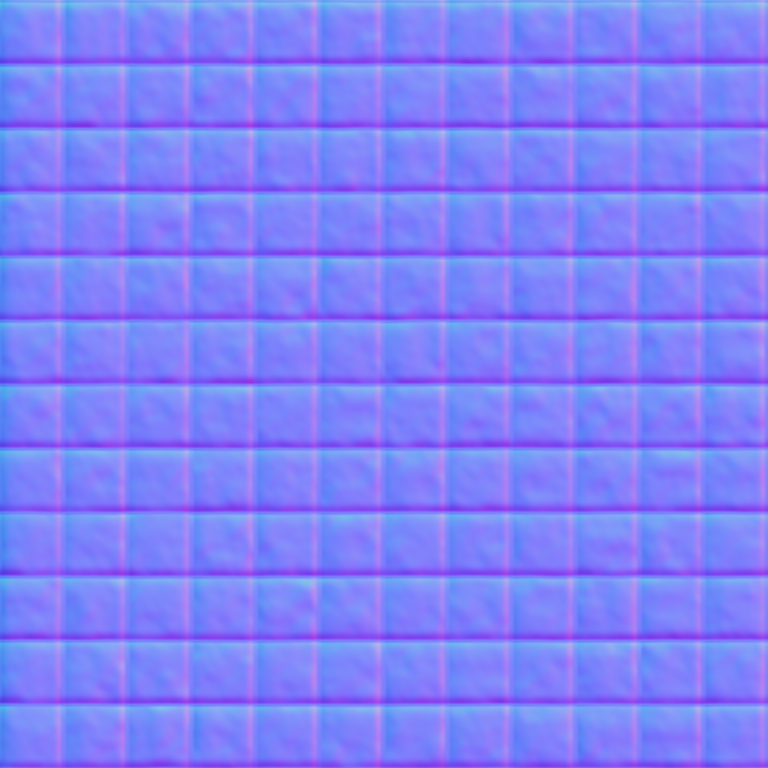
This texture map is drawn by a Shadertoy shader. Its source:

```glsl
#define TILES 12.0
#define SEAM_WIDTH vec2(0.07, 0.05)
#define SEAM_SHIFT vec2(0.008, 0.018)
#define TOP_SLOPE 0.44
#define BOTTOM_SLOPE 0.42
#define LEFT_SLOPE 0.33
#define RIGHT_SLOPE 0.30
#define BUMP_SCALE 3.4
#define BUMP_SLOPE 0.10
#define WOBBLE 0.012
#define FLATNESS 0.97

float hash(vec2 p) {
    vec3 q = fract(p.xyx * vec3(0.1031, 0.1030, 0.0973));
    q += dot(q, q.yzx + 33.33);
    return fract((q.x + q.y) * q.z);
}

float noise(vec2 p) {
    vec2 i = floor(p), f = fract(p);
    f = f * f * f * (f * (f * 6.0 - 15.0) + 10.0);
    return mix(mix(hash(i), hash(i + vec2(1, 0)), f.x),
               mix(hash(i + vec2(0, 1)), hash(i + vec2(1, 1)), f.x), f.y);
}

float bumpHeight(vec2 p) {
    mat2 turn = mat2(0.8, 0.6, -0.6, 0.8);
    return noise(p) + 0.25 * noise(turn * p * 2.1 + 17.0);
}

vec2 bumpSlope(vec2 p) {
    vec2 e = vec2(0.2, 0.0);
    return vec2(bumpHeight(p - e.xy) - bumpHeight(p + e.xy),
                bumpHeight(p - e.yx) - bumpHeight(p + e.yx)) / (2.0 * e.x);
}

// Slope of one pillowed tile, flattening to zero at its seams
vec2 tileSlope(vec2 t, vec2 strength) {
    float right = RIGHT_SLOPE * exp(-pow((t.x - 0.93) / 0.065, 2.0));
    float left = LEFT_SLOPE * exp(-t.x / 0.15);
    float top = TOP_SLOPE * exp((t.y - 1.0) / 0.12);
    float bottom = BOTTOM_SLOPE * exp(-pow((t.y - 0.05) / 0.085, 2.0));
    vec2 slope = vec2(right - left + 0.03 * t.x, top - bottom + 0.08 * t.y - 0.03);
    slope.x *= 1.0 - 0.75 * exp(-t.y / 0.1);
    return slope * strength;
}

void mainImage(out vec4 fragColor, in vec2 fragCoord) {
    vec2 uv = fragCoord / iResolution.xy;
    vec2 p = uv * TILES;

    // Slightly uneven seams
    vec2 wobble = vec2(noise(p * 2.3), noise(p * 2.3 + 41.0)) - 0.5;
    vec2 grid = p + SEAM_SHIFT + WOBBLE * wobble;
    vec2 cell = clamp(floor(grid), 0.0, TILES - 1.0);
    vec2 t = grid - cell;
    vec2 seam = smoothstep(vec2(0.0), SEAM_WIDTH, min(abs(t), abs(1.0 - t)));

    // Tile shape with strength varying along its edges
    vec2 strength = 0.85 + 0.3 * vec2(noise(p * 2.0 + 9.0), noise(p * 2.0 + 67.0));
    vec2 slope = tileSlope(t, strength) * seam;

    // Surface bumps, different on each tile
    vec2 seed = 50.0 * vec2(hash(cell + 3.0), hash(cell + 29.0));
    slope += BUMP_SLOPE * bumpSlope(t * BUMP_SCALE + seed) * seam.x * seam.y;

    // Steeper outer rim at the left and top
    slope.x -= 0.3 * exp(-uv.x * 110.0);
    slope.y += 0.25 * exp((uv.y - 1.0) * 160.0);

    // Encode the surface normal
    float lift = FLATNESS * sqrt(max(0.2, 1.0 - dot(slope, slope)));
    fragColor = vec4(vec3(slope, lift) * 0.5 + 0.5, 1.0);
}
```
